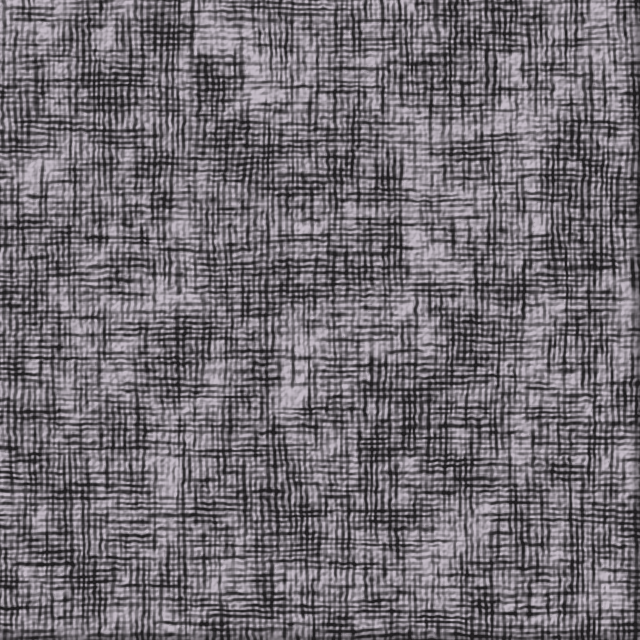
Give the GLSL for this texture, as a Shadertoy shader.

```glsl
// Coarse woven cloth in grey with a faint violet tint: two crossing sets of
// uneven threads, whose dark gaps break up into short streaks and patches,
// under a crisp embossed fibre grain.

float hash(vec2 p) {
    return fract(sin(dot(p, vec2(127.1, 311.7))) * 43758.5453);
}

float noise(vec2 p) {
    vec2 i = floor(p), f = fract(p);
    f = f * f * (3.0 - 2.0 * f);
    return mix(mix(hash(i), hash(i + vec2(1, 0)), f.x),
               mix(hash(i + vec2(0, 1)), hash(i + vec2(1, 1)), f.x), f.y);
}

// Depth of the gaps between threads that run along the second axis
float threadGaps(vec2 p, float seed) {
    // Bend the threads a little and vary their widths
    float across = p.x
        + 0.008 * noise(p * vec2(15.0, 6.0) + seed)
        + 0.006 * noise(p * vec2(49.0, 9.0) + seed + 9.0)
        + 0.003 * noise(p * vec2(80.0, 95.0) + seed + 23.0);
    float x = across * 106.0;
    float id = floor(x);
    float line = smoothstep(0.43, 0.07, abs(fract(x) - 0.5));

    // Each gap has its own streaks, neighbours share small patches
    float streak = noise(vec2(id + seed, p.y * 19.0));
    float knots = noise(vec2(id + seed + 41.0, p.y * 75.0));
    float patches = noise(p * vec2(31.0, 15.0) + seed + 57.0);
    float depth = 0.41 * streak + 0.28 * knots + 0.31 * patches;
    depth = smoothstep(0.14, 0.78, depth);

    // Deep gaps also shade the threads beside them
    return depth * mix(line, 1.0, 0.20 * depth);
}

// Fibre relief lit from the upper left
float fibreRelief(vec2 p) {
    vec2 toLight = vec2(-0.0026, 0.0026);
    float fine = noise(p * 225.0) - noise((p + toLight) * 225.0);
    float coarse = noise(p * 120.0 + 31.0) - noise((p + toLight) * 120.0 + 31.0);
    return fine + coarse;
}

void mainImage(out vec4 fragColor, in vec2 fragCoord) {
    vec2 uv = fragCoord / iResolution.xy;

    // Upright gaps grow stronger to the right, level gaps towards the bottom
    float upright = threadGaps(uv, 3.0) * mix(0.70, 0.80, uv.x);
    float level = threadGaps(uv.yx, 118.0) * mix(0.80, 0.70, uv.y);
    float tone = 0.78 * (1.0 - upright) * (1.0 - level);

    // Fibre grain and soft uneven light
    tone += 0.18 * fibreRelief(uv) * (0.30 + tone);
    tone += 0.09 * (noise(uv * 170.0 + 71.0) - 0.5);
    tone += 0.03 * (noise(uv * 9.0 + 13.0) - 0.5);

    // The brightest threads level off
    tone = mix(tone, 0.70, 0.6 * smoothstep(0.62, 0.95, tone));

    // The right and bottom borders fall into shade
    float border = min(1.0 - uv.x, uv.y);
    tone *= mix(0.6, 1.0, smoothstep(-0.005, 0.02, border));

    tone = clamp(tone, 0.12, 0.78);
    fragColor = vec4(tone * vec3(1.0, 0.957, 1.012), 1.0);
}
```
